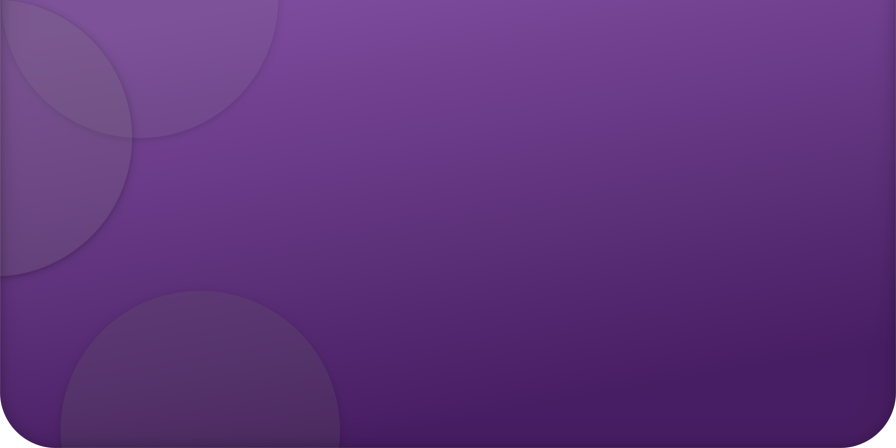
Write a Shadertoy shader that draws this background.

```glsl
// A purple panel with rounded lower corners, lit from the upper left.
// A tilted linear gradient carries three translucent grey discs with soft
// drop shadows, and an inner shadow darkens the sides and the bottom.

// Blends a translucent disc and its shadow over the base colour.
vec3 addDisc(vec3 base, vec2 p, vec2 center, float radius,
             float grey, float opacity, float shadow, float pixel) {
    float d = length(p - center) - radius;
    float shadowDist = length(p - center + vec2(0.0, 0.003)) - radius;
    float inside = 1.0 - smoothstep(-pixel, pixel, d);
    float shade = shadow * exp(-max(shadowDist, 0.0) / 0.007);
    vec3 shaded = base * (1.0 - shade * (1.0 - inside));
    return mix(shaded, vec3(grey), opacity * inside);
}

// Signed distance to a panel that is rounded below and runs off the top.
float panelDistance(vec2 p, float aspect) {
    float corner = 0.125;
    vec2 q = vec2(abs(p.x - 0.5 * aspect) - 0.5 * aspect, -p.y) + corner;
    return length(max(q, 0.0)) + min(max(q.x, q.y), 0.0) - corner;
}

void mainImage(out vec4 fragColor, in vec2 fragCoord) {
    vec2 p = fragCoord / iResolution.y;
    float aspect = iResolution.x / iResolution.y;
    float pixel = 0.75 / iResolution.y;

    // Gradient tilted ten degrees from the vertical
    vec2 direction = vec2(0.174, -0.985);
    float span = dot(abs(direction), vec2(aspect, 1.0));
    float t = 0.5 + dot(p - vec2(0.5 * aspect, 0.5), direction) / span;
    vec3 color = mix(vec3(0.495, 0.300, 0.620), vec3(0.280, 0.115, 0.387),
                     clamp((t - 0.07) / 0.76, 0.0, 1.0));

    // Translucent discs
    color = addDisc(color, p, vec2(0.312, 1.001), 0.309, 0.48, 0.13, 0.09, pixel);
    color = addDisc(color, p, vec2(-0.014, 0.692), 0.309, 0.43, 0.22, 0.17, pixel);
    color = addDisc(color, p, vec2(0.447, 0.039), 0.312, 0.35, 0.22, 0.10, pixel);

    // Inner shadow and rounded outline
    float edge = panelDistance(p, aspect);
    color *= 1.0 - 0.20 * exp(min(edge, 0.0) / 0.014);
    color = mix(color, vec3(1.0), smoothstep(-pixel, pixel, edge));

    fragColor = vec4(color, 1.0);
}
```
